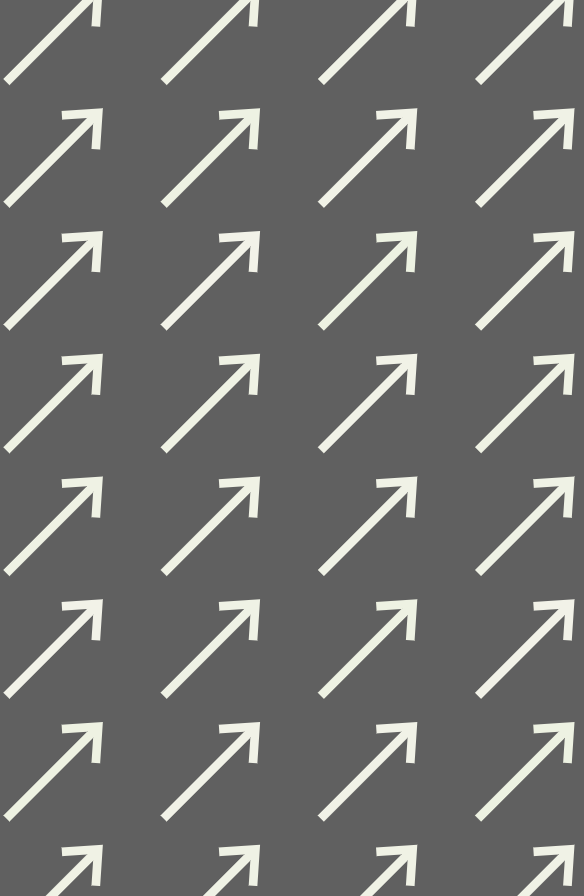
Reproduce this pattern procedurally as a Shadertoy shader.

```glsl
// Lengths are in canvas heights.
const vec2 CANVAS = vec2(0.6523, 1.0);
const vec2 PERIOD = vec2(0.1756, 0.1370);
const vec2 FIRST_TIP = vec2(0.1149, 0.0572);
const float TIP_MARGIN = 0.012;
const float STROKE = 0.0097;
const float SHAFT_LENGTH = 0.1524;
const float BARB_LENGTH = 0.0462;
const float BARB_TILT = 0.066;

const vec3 GREY = vec3(0.378);
const vec3 CREAM = vec3(0.930, 0.948, 0.885);
const vec3 IVORY = vec3(0.950, 0.950, 0.912);

// Signed distance to a square-ended bar from a to b
float barDistance(vec2 p, vec2 a, vec2 b, float width) {
    vec2 dir = normalize(b - a);
    vec2 q = p - 0.5 * (a + b);
    vec2 along = vec2(dot(q, dir), dot(q, vec2(-dir.y, dir.x)));
    vec2 d = abs(along) - 0.5 * vec2(length(b - a), width);
    return length(max(d, 0.0)) + min(max(d.x, d.y), 0.0);
}

// Diagonal arrow with its tip at the origin
float arrowDistance(vec2 p, float width, float shaftLength, float barbLength, float tilt) {
    // Fold across the shaft so one barb serves both sides
    p = vec2(min(p.x, p.y), max(p.x, p.y));

    vec2 diagonal = -vec2(sqrt(0.5));
    float shaft = barDistance(p, diagonal * 0.8 * width, diagonal * shaftLength, width);

    vec2 barbDir = -vec2(cos(tilt), sin(tilt));
    vec2 barbStart = 0.5 * width * vec2(-barbDir.y, barbDir.x);
    float barb = barDistance(p, barbStart, barbStart + barbDir * barbLength, width);
    return min(shaft, barb);
}

// Gentle tint variation between repeats, 0 to 1
float cellTint(vec2 cell) {
    float waves = sin(dot(cell, vec2(2.1, 3.7))) + sin(dot(cell, vec2(-4.3, 1.9)) + 1.0);
    return 0.5 + 0.25 * waves;
}

void mainImage(out vec4 fragColor, in vec2 fragCoord) {
    vec2 p = fragCoord / iResolution.xy * CANVAS;
    float pixel = 1.0 / iResolution.y;

    // Repeat with the tip just inside the upper right of each cell
    vec2 grid = (p - FIRST_TIP - TIP_MARGIN) / PERIOD;
    vec2 local = (fract(grid) - 1.0) * PERIOD + TIP_MARGIN;

    float d = arrowDistance(local, STROKE, SHAFT_LENGTH, BARB_LENGTH, BARB_TILT);
    float coverage = clamp(0.5 - d / pixel, 0.0, 1.0);

    vec3 ink = mix(CREAM, IVORY, cellTint(floor(grid)));
    fragColor = vec4(mix(GREY, ink, coverage), 1.0);
}
```
